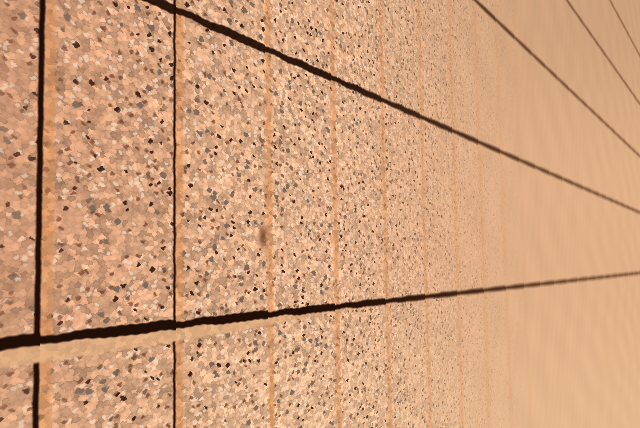
This texture is drawn by a WebGL 1 fragment shader. Its source:

```glsl
precision highp float;
// Sunlit wall of ribbed, pitted masonry receding to the right with shallow focus.
uniform vec2 u_resolution;

const float ASPECT = 1.5;
const vec2 VANISH = vec2(1.758, 0.391);   // vanishing point, canvas height = 1
const float RIB_START = 0.6024;           // inverse depth of the first rib
const float RIB_STEP = 0.1403;            // inverse depth between ribs
const float RIB_SCALE = 0.19;             // rib width in wall units
const float BED_HALF = 0.0075;            // half thickness of bed joints
const float GRAIN_FREQ = 125.0;
const float PIT_FREQ = 58.0;
const vec2 STAIN_POS = vec2(0.617, 0.447);
const vec3 CLAY_NEAR = vec3(0.80, 0.59, 0.455);
const vec3 CLAY_MID = vec3(0.865, 0.675, 0.53);
const vec3 CLAY_FAR = vec3(0.88, 0.69, 0.53);
const vec3 MORTAR = vec3(0.87, 0.67, 0.50);
const vec3 RUST = vec3(0.85, 0.58, 0.37);
const vec3 SHADOW = vec3(0.13, 0.055, 0.025);
const vec3 SOFT_SHADOW = vec3(0.39, 0.24, 0.15);

vec2 hash2(vec2 p) {
  vec2 k = vec2(dot(p, vec2(127.1, 311.7)), dot(p, vec2(269.5, 183.3)));
  return fract(sin(k) * 43758.545);
}

// Cellular noise: x = nearest distance, yz = random values of that cell.
vec3 cellular(vec2 p) {
  vec2 cell = floor(p), f = fract(p);
  vec3 best = vec3(9.0, 0.0, 0.0);
  for (int j = -1; j <= 1; j++) {
    for (int i = -1; i <= 1; i++) {
      vec2 o = vec2(float(i), float(j));
      vec2 h = hash2(cell + o);
      float dist = length(o + 0.15 + 0.7 * h - f);
      if (dist < best.x) best = vec3(dist, hash2(cell + o + 37.3));
    }
  }
  return best;
}

float waves(vec2 p) {
  return (sin(p.x + 1.7 * sin(p.y)) + sin(2.3 * p.y + p.x * 0.7)
        + 0.6 * sin(4.1 * p.x - 3.3 * p.y)) / 2.6;
}

// Soft mask that is 1 where the signed distance is negative.
float inside(float dist, float soft) {
  return 1.0 - smoothstep(-soft, soft, dist);
}

void main() {
  vec2 p = gl_FragCoord.xy / u_resolution * vec2(ASPECT, 1.0);

  // Perspective wall coordinates: rib counts columns, v climbs the wall.
  float depth = VANISH.x - p.x;
  float lean = 0.05 * (p.x - 0.42) * (p.y - 0.5);
  float leanDepth = depth - lean;
  float rib = (1.0 / leanDepth - RIB_START) / RIB_STEP;
  float v = (p.y - VANISH.y) / depth;
  vec2 wall = vec2(rib * RIB_SCALE, v);

  // Focus falls off quickly to the right and a little at the left edge.
  float far = smoothstep(0.7, 1.5, p.x);
  float focus = smoothstep(1.28, 0.7, p.x) * mix(0.75, 1.0, smoothstep(0.0, 0.3, p.x));
  float soft = 0.0012 + 0.0045 * far + 0.0012 * smoothstep(0.3, 0.0, p.x)
             + 0.6 / u_resolution.y;

  // Broad clay colour and weathering.
  vec3 col = mix(CLAY_NEAR, CLAY_MID, smoothstep(0.0, 0.75, p.x));
  col = mix(col, CLAY_FAR, far);
  col *= 1.0 - 0.09 * smoothstep(0.55, 1.0, p.y) * far;
  col += vec3(0.02, 0.03, 0.025) * smoothstep(0.4, 0.0, p.y);
  col *= 1.0 + 0.02 * waves(wall * vec2(22.0, 9.0));

  // Grain, pale flecks, dark pits and grey pebbles.
  vec2 rough = wall + 0.002 * vec2(waves(wall * 310.0), waves(wall.yx * 270.0));
  vec3 grain = cellular(rough * GRAIN_FREQ);
  vec3 pit = cellular(rough * PIT_FREQ + 11.0);
  vec3 clump = cellular(rough * GRAIN_FREQ * 0.6 + 5.0);
  col *= 1.0 + focus * (0.30 * (grain.y - 0.5) + 0.16 * (0.45 - grain.x)
                      + 0.14 * (clump.y - 0.5));
  float fleck = step(0.84, grain.z) * inside(grain.x - 0.4, 0.15);
  col = mix(col, vec3(0.95, 0.86, 0.77), 0.7 * fleck * focus);
  float crevice = step(0.80, clump.z) * inside(clump.x - 0.24, 0.12);
  col = mix(col, vec3(0.43, 0.25, 0.16), 0.75 * crevice * focus);
  float hole = step(0.73, pit.y) * inside(pit.x - 0.12 - 0.19 * pit.z, 0.07);
  vec3 stone = mix(vec3(0.19, 0.10, 0.07), vec3(0.46, 0.39, 0.34), step(0.6, pit.z));
  col = mix(col, stone, 0.9 * hole * focus);

  // Vertical ribs: rusty strip at the right of each joint, dark gap when near.
  float ribScale = leanDepth * leanDepth * RIB_STEP;
  float ribId = floor(rib + 0.5);
  float ribWave = 0.0013 * waves(vec2(v * 120.0, ribId * 3.0)) * focus;
  float offset = (rib - ribId) * ribScale + ribWave;
  float stripHalf = 0.036 * ribScale;
  float strip = inside(abs(offset - stripHalf) - stripHalf, soft * 1.3);
  strip *= smoothstep(13.0, 3.0, rib) * (0.8 + 0.2 * waves(vec2(v * 45.0, ribId)));
  vec3 stripCol = RUST * (1.0 + 0.18 * focus * (grain.y - 0.5));
  col = mix(col, stripCol, 0.85 * strip);
  float gapHalf = ribScale * 0.017 * clamp(1.0 - 0.4 * ribId, 0.0, 1.0);
  float gap = inside(abs(offset + gapHalf) - gapHalf, soft) * step(ribId, 1.5);
  col = mix(col, SHADOW, gap);

  // Small rust stain beside the third rib.
  vec2 stain = (p - STAIN_POS) / vec2(0.009, 0.026);
  col = mix(col, vec3(0.40, 0.19, 0.09), 0.75 * exp(-dot(stain, stain)));

  // Smooth mortar ledge below the lowest bed joint.
  float ledgeEnd = mix(-0.143, -0.123, smoothstep(0.0, 4.0, rib));
  float ledge = inside((v + 0.112) * depth, soft) * inside((ledgeEnd - v) * depth, soft * 1.5);
  vec3 ledgeCol = MORTAR * (1.0 + 0.12 * focus * (grain.y - 0.5));
  col = mix(col, ledgeCol, ledge * smoothstep(5.0, 2.0, rib));

  // Shadowed bed joints converging on the vanishing point.
  for (int i = 0; i < 5; i++) {
    float n = float(i);
    float bed = -0.111 + 0.565 * n - 0.0185 * n * n;
    float tooth = 0.75 + 0.4 * smoothstep(0.0, 0.6, fract(rib));
    float ragged = 0.0022 * waves(vec2(rib * 19.0, n)) * focus;
    float dist = (abs(v - bed + ragged) - BED_HALF * tooth) * depth;
    vec3 dark = mix(SHADOW, SOFT_SHADOW, far);
    col = mix(col, dark, inside(dist, soft) * (1.0 - 0.06 * n));
  }
  gl_FragColor = vec4(clamp(col, 0.0, 1.0), 1.0);
}
```
